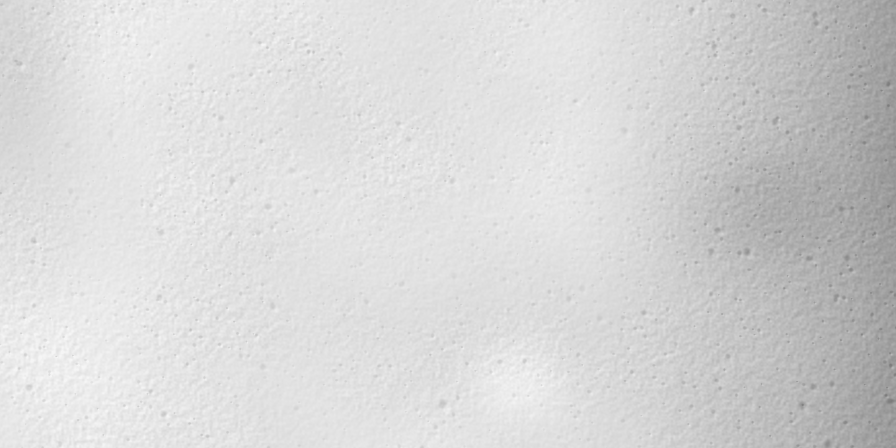
Write a Shadertoy shader that draws this texture.

```glsl
float hash(vec2 cell) {
    vec3 q = fract(vec3(cell.xyx) * vec3(0.1031, 0.1030, 0.0973));
    q += dot(q, q.yzx + 33.33);
    return fract((q.x + q.y) * q.z);
}

float valueNoise(vec2 p) {
    vec2 cell = floor(p);
    vec2 f = fract(p);
    f = f * f * (3.0 - 2.0 * f);
    float low = mix(hash(cell), hash(cell + vec2(1.0, 0.0)), f.x);
    float high = mix(hash(cell + vec2(0.0, 1.0)), hash(cell + vec2(1.0, 1.0)), f.x);
    return mix(low, high, f.y);
}

float fbm(vec2 p, int octaves) {
    float sum = 0.0;
    float weight = 0.5;
    for (int i = 0; i < octaves; i++) {
        sum += weight * valueNoise(p);
        p = mat2(1.6, 1.2, -1.2, 1.6) * p + 17.3;
        weight *= 0.5;
    }
    return sum;
}

// Soft round patch, 1 at its centre
float patchMask(vec2 p, vec2 centre, vec2 radius) {
    vec2 d = (p - centre) / radius;
    return exp(-dot(d, d));
}

// Fine plaster relief
float plasterHeight(vec2 p) {
    return valueNoise(p * 62.0) * 0.7
         + valueNoise(p.yx * 105.0 + 31.0)
         + valueNoise(p * 175.0 + 57.0) * 0.8;
}

// Slope towards the light at the upper left
float plasterRelief(vec2 p, vec2 lightStep) {
    return plasterHeight(p - lightStep) - plasterHeight(p + lightStep);
}

// Sparse pits: dark on the lit side, bright on the far rim
float pits(vec2 p, float density, float share) {
    vec2 g = p * density;
    vec2 home = floor(g);
    float shade = 0.0;
    for (int y = -1; y <= 1; y++) {
        for (int x = -1; x <= 1; x++) {
            vec2 cell = home + vec2(x, y);
            float present = step(hash(cell + 71.0), share);
            vec2 centre = cell + vec2(hash(cell), hash(cell + 23.0));
            float radius = mix(0.12, 0.30, hash(cell + 47.0));
            vec2 d = (g - centre) * vec2(1.0, 0.8 + 0.5 * hash(cell + 91.0));
            float hollow = 1.0 - smoothstep(radius * 0.2, radius, length(d));
            float rim = 1.0 - smoothstep(0.0, radius, length(d - radius * vec2(0.8, -0.8)));
            shade += present * (0.5 * rim - hollow);
        }
    }
    return shade;
}

// Broad light across the wall
float wallTone(vec2 p, float across) {
    float tone = 0.898;
    tone -= 0.29 * pow(clamp((across - 0.6) / 0.4, 0.0, 1.0), 1.6);
    tone -= 0.065 * (1.0 - smoothstep(0.0, 0.13, across)) * smoothstep(0.1, 0.8, p.y);
    tone += 0.07 * (fbm(p * 3.2 + 4.0, 3) - 0.45);
    tone -= 0.075 * patchMask(p, vec2(1.70, 0.52), vec2(0.15, 0.14));
    tone -= 0.045 * patchMask(p, vec2(1.12, 0.15), vec2(0.26, 0.21));
    tone += 0.075 * patchMask(p, vec2(1.15, 0.14), vec2(0.11, 0.10));
    tone -= 0.025 * patchMask(p, vec2(0.66, 0.82), vec2(0.13, 0.13));
    tone += 0.030 * patchMask(p, vec2(0.12, 0.18), vec2(0.20, 0.22));
    return tone;
}

void mainImage(out vec4 fragColor, in vec2 fragCoord) {
    vec2 p = fragCoord / iResolution.y;
    float across = fragCoord.x / iResolution.x;

    // Rough and worn-smooth areas
    float roughness = mix(0.45, 1.0, smoothstep(0.30, 0.60, fbm(p * 4.5 + 12.0, 3)));
    roughness = mix(roughness, 1.15, smoothstep(0.65, 0.85, across));

    vec2 lightStep = vec2(0.0024, -0.0024);
    float tone = wallTone(p, across);
    tone += 0.043 * roughness * plasterRelief(p, lightStep);
    tone += 0.030 * roughness * (valueNoise(p * 230.0) - 0.5);
    tone += 0.085 * roughness * pits(p, 42.0, 0.28);
    tone += 0.100 * roughness * pits(p + 5.0, 24.0, 0.10);

    fragColor = vec4(vec3(clamp(tone, 0.0, 0.96)), 1.0);
}
```
